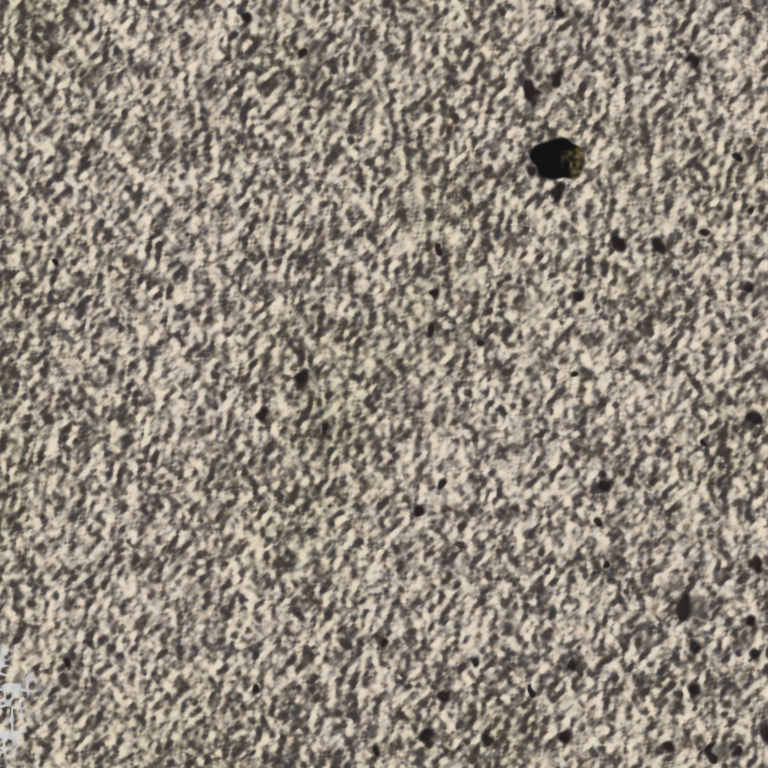
A WebGL 2 fragment shader for this texture:

```glsl
#version 300 es
precision highp float;
// Weathered sandy stone: gritty side-lit grain with scattered pits, moss tint and a lichen patch.

#define GRAIN_SCALE 76.0
#define GRAIN_LEAN 0.75
#define GRAIN_STRETCH 1.25
#define CONTRAST 1.75
#define MEAN_TONE 0.61
#define MOSS_AMOUNT 0.5
#define PIT_CELLS 17.0
#define CRATER_CELLS 6.0
#define BIG_HOLE vec2(0.728, 0.792)
#define LICHEN_SPOT vec2(0.0, 0.085)
#define DARK_STONE vec3(0.18, 0.16, 0.16)
#define LIGHT_STONE vec3(0.82, 0.775, 0.71)

uniform vec2 u_resolution;
out vec4 fragColor;

float hash(vec2 p) {
    return fract(sin(dot(p, vec2(127.1, 311.7))) * 43758.5453);
}

float noise(vec2 p) {
    vec2 cell = floor(p);
    vec2 f = fract(p);
    f = f * f * (3.0 - 2.0 * f);
    float low = mix(hash(cell), hash(cell + vec2(1.0, 0.0)), f.x);
    float high = mix(hash(cell + vec2(0.0, 1.0)), hash(cell + vec2(1.0, 1.0)), f.x);
    return mix(low, high, f.y);
}

// Noise centred on zero
float bumps(vec2 p) {
    return noise(p) - 0.5;
}

float fbm(vec2 p) {
    float sum = 0.0;
    float weight = 0.55;
    for (int i = 0; i < 4; i++) {
        sum += weight * bumps(p);
        p = p * 2.03 + 17.3;
        weight *= 0.55;
    }
    return sum;
}

// Grain tone: mottled albedo plus relief lit from the left
float grain(vec2 uv) {
    float c = cos(GRAIN_LEAN);
    float s = sin(GRAIN_LEAN);
    vec2 q = mat2(c, -s, s, c) * uv;
    q.x /= GRAIN_STRETCH;
    q += 0.004 * vec2(bumps(uv * 40.0), bumps(uv * 40.0 + 9.0));
    vec2 p = q * GRAIN_SCALE;
    float mottle = 0.42 * bumps(p) + 0.42 * bumps(p * 2.07 + 5.0) + 0.34 * bumps(p * 3.7 + 11.0);
    vec2 toLight = vec2(-0.35, 0.4);
    float relief = bumps(p * 1.75 + 31.0) - bumps(p * 1.75 + 31.0 + toLight * 1.4);
    return mottle + 0.62 * relief;
}

// Scattered hollows: x is the shadowed core, y the smooth slope to its right
vec2 hollows(vec2 uv, float cells, float chance, float size) {
    vec2 result = vec2(0.0);
    vec2 home = floor(uv * cells);
    vec2 warp = vec2(bumps(uv * 75.0), bumps(uv * 75.0 + 40.0)) * size * 1.1;
    for (int j = -1; j <= 1; j++) {
        for (int i = -1; i <= 1; i++) {
            vec2 id = home + vec2(i, j);
            vec2 seed = id + cells * 3.0;
            vec2 jitter = vec2(hash(seed + 0.3), hash(seed + 7.7));
            vec2 centre = (id + 0.15 + 0.7 * jitter) / cells;
            float present = step(hash(seed + 19.1), chance * (0.3 + centre.x));
            float radius = size * mix(0.55, 1.15, hash(seed + 3.9));
            vec2 d = uv - centre;
            float core = length((d + warp) / vec2(1.0, 1.15)) / radius;
            float slope = length((d - vec2(radius * 1.3, 0.0) + 0.5 * warp) / vec2(1.5, 1.0)) / radius;
            result.x = max(result.x, present * (1.0 - smoothstep(0.45, 1.25, core)));
            result.y = max(result.y, present * (1.0 - smoothstep(0.3, 1.3, slope)));
        }
    }
    return result;
}

void main() {
    vec2 uv = gl_FragCoord.xy / min(u_resolution.x, u_resolution.y);

    // Broad variation: paler to the upper right, mossy to the left and bottom
    float patches = fbm(uv * 5.0 + 3.0);
    float moss = smoothstep(-0.1, 0.5, patches + 0.3 - 0.3 * uv.x - 0.15 * uv.y);

    // Stone tone with softly limited range
    float tone = CONTRAST * grain(uv) + 0.12 * fbm(uv * 22.0) - 0.14 * (moss - 0.35);
    tone = MEAN_TONE + 0.53 * tanh(tone / 0.53);

    // Small pits and wider craters
    vec2 pits = hollows(uv, PIT_CELLS, 0.24, 0.0095);
    vec2 craters = hollows(uv + 0.03, CRATER_CELLS, 0.2, 0.017);
    tone = mix(tone, 0.34 + 0.25 * (tone - 0.5), 0.75 * craters.y);
    tone = mix(tone, 0.4, 0.2 * pits.y);
    tone = mix(tone, -0.08, 0.92 * max(pits.x, craters.x));

    vec3 color = mix(DARK_STONE, LIGHT_STONE, tone);
    color *= mix(vec3(1.0), vec3(0.96, 0.98, 0.88), MOSS_AMOUNT * moss);
    color += 0.035 * bumps(uv * 190.0) * vec3(1.0, 0.0, -1.0);

    // Deep oval hole with a speckled lit wall on its right
    vec2 d = (uv - BIG_HOLE) / vec2(0.037, 0.028);
    float rim = length(d) + 0.3 * bumps(uv * 60.0);
    float hole = 1.0 - smoothstep(0.88, 1.08, rim);
    float wall = smoothstep(0.2, 0.6, d.x + 0.6 * bumps(uv * 130.0));
    vec3 wallColor = vec3(0.34, 0.30, 0.21) * (0.35 + 1.1 * noise(uv * 210.0));
    color = mix(color, mix(vec3(0.07, 0.075, 0.08), wallColor, wall), hole);

    // Branching pale lichen at the edge
    float reach = length((uv - LICHEN_SPOT) / vec2(0.055, 0.075)) + 0.9 * bumps(uv * 45.0);
    float strands = 1.0 - smoothstep(0.05, 0.22, abs(bumps(uv * 95.0 + 60.0)));
    float lichen = (1.0 - smoothstep(0.6, 1.1, reach)) * strands;
    color = mix(color, vec3(0.82, 0.83, 0.84), 0.85 * lichen);

    fragColor = vec4(clamp(color, 0.0, 1.0), 1.0);
}
```
